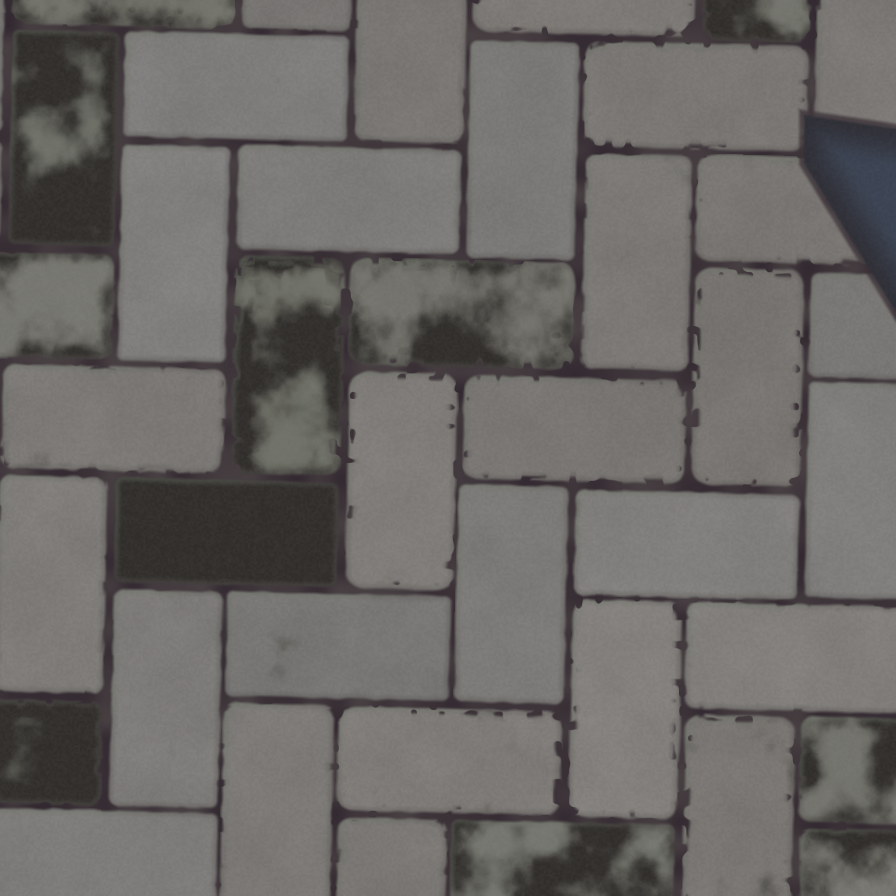
This texture is drawn by a three.js fragment shader. Its source:

```glsl
varying vec2 vUv;

float hash(vec2 p) {
  vec3 q = fract(vec3(p.xyx) * 0.1031);
  q += dot(q, q.yzx + 33.33);
  return fract((q.x + q.y) * q.z);
}

float noise(vec2 p) {
  vec2 i = floor(p), f = fract(p);
  f = f * f * (3.0 - 2.0 * f);
  return mix(mix(hash(i), hash(i + vec2(1.0, 0.0)), f.x),
             mix(hash(i + vec2(0.0, 1.0)), hash(i + 1.0), f.x), f.y);
}

float fbm(vec2 p) {
  float sum = 0.0, amp = 0.53;
  for (int i = 0; i < 4; i++) {
    sum += amp * noise(p);
    p = p * 2.03 + 17.3;
    amp *= 0.5;
  }
  return sum;
}

float roundBox(vec2 p, vec2 halfSize, float radius) {
  vec2 q = abs(p) - halfSize + radius;
  return length(max(q, 0.0)) + min(max(q.x, q.y), 0.0) - radius;
}

// Amount of wear if this brick is the one at the given cell
float wornAt(vec2 brick, float col, float row, float amount) {
  return amount * step(distance(brick, vec2(col, row)), 0.5);
}

float brickWear(vec2 b) {
  float wear = 0.16 * hash(b + 61.0);
  wear = max(wear, wornAt(b, 1.0, 4.0, 1.0));
  wear = max(wear, wornAt(b, 2.0, 2.0, 0.55));
  wear = max(wear, wornAt(b, 3.0, 2.0, 0.43));
  wear = max(wear, wornAt(b, 0.0, 0.0, 0.66));
  wear = max(wear, wornAt(b, -1.0, 2.0, 0.45));
  wear = max(wear, wornAt(b, -1.0, 6.0, 0.78));
  wear = max(wear, wornAt(b, 4.0, 7.0, 0.45));
  wear = max(wear, wornAt(b, 7.0, 6.0, 0.45));
  wear = max(wear, wornAt(b, 7.0, 7.0, 0.42));
  wear = max(wear, wornAt(b, 0.0, -1.0, 0.5));
  return max(wear, wornAt(b, 6.0, -2.0, 0.5));
}

void main() {
  // Slightly turned grid, rows counted downwards
  vec2 canvas = vec2(vUv.x, 1.0 - vUv.y);
  vec2 q = canvas - vec2(0.0085, 0.028);
  vec2 grid = vec2(7.785 * q.x + 0.179 * q.y, 8.037 * q.y - 0.196 * q.x);

  // Herringbone: four diagonal phases choose the brick and its direction
  vec2 cell = floor(grid);
  float phase = mod(cell.x - cell.y, 4.0);
  bool flat2 = phase > 0.5 && phase < 2.5;
  vec2 size = flat2 ? vec2(2.0, 1.0) : vec2(1.0, 2.0);
  vec2 brick = cell;
  if (phase > 2.5) brick.y -= 1.0;
  else if (phase > 1.5) brick.x -= 1.0;

  // Brick outline with uneven gaps, corners and chipped edges
  float tone = hash(brick + 11.0);
  float chip = hash(brick + 37.0);
  float wear = brickWear(brick);
  vec2 shift = (vec2(hash(brick + 5.0), hash(brick + 23.0)) - 0.5) * 0.03;
  vec2 local = grid - brick - 0.5 * size - shift;
  float inset = 0.022 + 0.017 * hash(brick + 71.0);
  float edge = roundBox(local, 0.5 * size - inset, 0.05 + 0.1 * chip);
  edge += (noise(grid * 9.0) - 0.5) * 0.018;
  edge += smoothstep(0.6, 0.85, noise(grid * 12.0 + 40.0)) * 0.06 * chip * chip;

  // Stone surface
  float grain = noise(grid * 55.0) - 0.5;
  float cloud = fbm(grid * 2.6 + 9.0) - 0.5;
  vec3 stone = vec3(0.49, 0.48, 0.47) + (tone - 0.5) * 0.045;
  stone += vec3(0.008, 0.0, -0.006) * (chip - 0.5) + grain * 0.025 + cloud * 0.04;
  stone = mix(stone, vec3(0.42, 0.44, 0.39), 0.6 * smoothstep(0.25, 0.6, wear));

  // Dirt and broken faces
  float rim = smoothstep(-0.22, 0.0, edge);
  float patchy = fbm(grid * vec2(2.3, 2.0) + brick * 3.7);
  float dirt = smoothstep(-0.17, 0.2, wear * (1.0 + 0.35 * rim) - patchy);
  vec3 grime = mix(vec3(0.32, 0.32, 0.29), vec3(0.20, 0.19, 0.18), dirt);
  stone = mix(stone, grime + grain * 0.03, dirt);

  // Softly shaded rim with a faint lit upper left
  float bevel = smoothstep(-0.065, 0.005, edge);
  float lit = bevel * smoothstep(0.0, 0.6, -local.x / size.x - local.y / size.y);
  stone = mix(stone, vec3(0.34, 0.33, 0.32), bevel * 0.42) + lit * vec3(0.03, 0.045, 0.03);

  // Joints
  vec3 joint = mix(vec3(0.20, 0.16, 0.19), vec3(0.28, 0.25, 0.26), noise(grid * 5.0));
  vec3 color = mix(stone, joint, smoothstep(-0.018, 0.022, edge));

  // Shaded opening cut into the right side
  float top = 0.130 + 0.15 * (canvas.x - 0.911) - canvas.y;
  float slant = (canvas.y - 0.176 - 1.62 * (canvas.x - 0.893)) / 1.9;
  float opening = max(max(top, slant), 0.897 - canvas.x);
  vec3 shade = mix(vec3(0.19, 0.19, 0.22), vec3(0.24, 0.27, 0.33),
                   smoothstep(0.0, -0.05, opening)) + grain * 0.02;
  color = mix(color, joint, 0.8 * smoothstep(0.008, 0.002, opening));
  color = mix(color, shade, smoothstep(0.002, -0.003, opening));

  gl_FragColor = vec4(color, 1.0);
}
```
